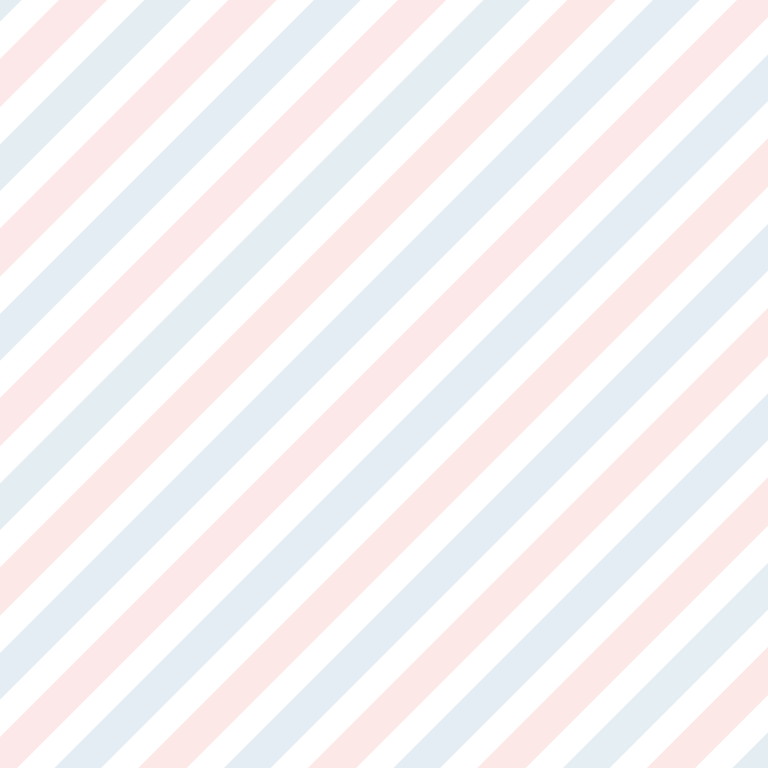
A Shadertoy shader for this pattern:

```glsl
// Diagonal pastel stripes, pink and blue in turn on white, each with a slight tint shift.

const float PERIOD = 0.2207;       // pink to pink, measured along the canvas edge
const float PINK_CENTER = 0.1081;  // first pink stripe, measured from the top left
const float PINK_WIDTH = 0.0629;
const float BLUE_WIDTH = 0.0609;
const float TINT_SHIFT = 0.005;    // colour variation between stripes
const vec3 WHITE = vec3(1.0);
const vec3 PINK = vec3(0.988, 0.910, 0.910);
const vec3 BLUE = vec3(0.896, 0.932, 0.951);

float hash(float n) {
    return fract(sin(n * 12.9898) * 43758.5453);
}

// Antialiased coverage of a stripe at a given distance from its centre line
float stripe(float dist, float width, float blur) {
    return 1.0 - smoothstep(-blur, blur, abs(dist) - 0.5 * width);
}

void mainImage(out vec4 fragColor, in vec2 fragCoord) {
    vec2 uv = fragCoord / iResolution.y;
    float blur = 1.0 / iResolution.y;

    // Position across the stripes, growing from the top left corner
    float across = uv.x + 1.0 - uv.y;

    // Alternating half-period cells: even cells are pink, odd cells are blue
    float pitch = 0.5 * PERIOD;
    float cell = floor((across - PINK_CENTER) / pitch + 0.5);
    float dist = across - PINK_CENTER - cell * pitch;
    float isBlue = mod(cell, 2.0);

    // Each stripe leans slightly towards green or towards blue
    float lean = (hash(cell + 7.0) * 2.0 - 1.0) * TINT_SHIFT;
    vec3 tint = mix(PINK, BLUE, isBlue) + lean * vec3(0.0, -0.4, 1.0);

    float width = mix(PINK_WIDTH, BLUE_WIDTH, isBlue);
    vec3 color = mix(WHITE, tint, stripe(dist, width, blur));
    fragColor = vec4(color, 1.0);
}
```
